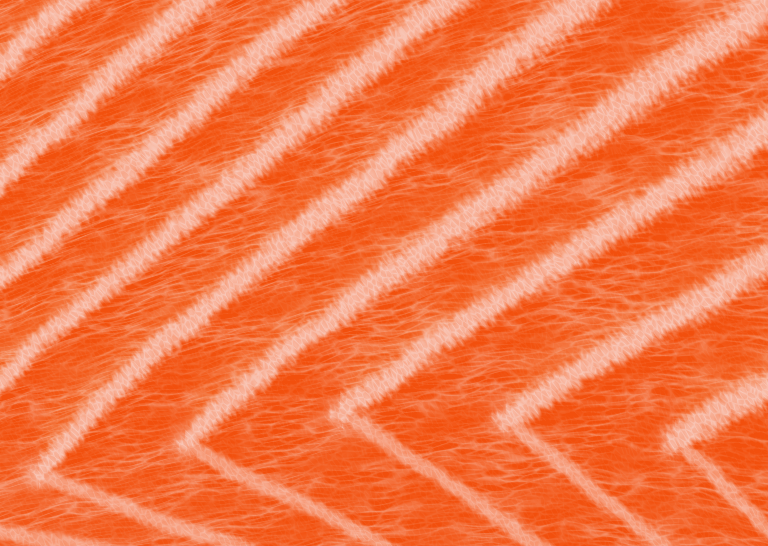
Reproduce this texture procedurally as a Shadertoy shader.

```glsl
// Orange marbled flesh: pale fatty chevrons over fine, streaky fibres.
// Each chevron is two curved arms from a tip spaced by formula; stretched
// cellular noise makes the fibres and the furry edges of the bands.

vec2 hash2(vec2 cell) {
    vec3 h = fract(cell.xyx * vec3(0.1031, 0.1030, 0.0973));
    h += dot(h, h.yzx + 33.33);
    return fract((h.xx + h.yz) * h.zy);
}

// Nearest and second nearest distance to scattered cell points.
vec2 cellular(vec2 p) {
    vec2 cell = floor(p), local = fract(p), nearest = vec2(4.0);
    for (int y = -1; y <= 1; y++) {
        for (int x = -1; x <= 1; x++) {
            vec2 o = vec2(x, y);
            float d = length(o + hash2(cell + o) - local);
            nearest.y = min(nearest.y, max(nearest.x, d));
            nearest.x = min(nearest.x, d);
        }
    }
    return nearest;
}

// Pale ridges along the cell borders.
float ridges(vec2 p) {
    vec2 c = cellular(p);
    return 1.0 - smoothstep(0.0, 0.42, c.y - c.x);
}

// x: pale band, y: soft glow above it, z: dark shade below it.
vec3 chevrons(vec2 p, float fur) {
    vec3 result = vec3(0.0);
    float width = 0.014 + 0.0075 * (p.x + p.y);
    for (int n = -4; n <= 4; n++) {
        float i = float(n), right = max(i, 0.0), late = max(i - 2.0, 0.0);
        vec2 tip = vec2(0.069 + 0.2646 * i + 0.0069 * right * right,
                        0.128 + 0.0566 * i - 0.0493 * late - 0.0146 * late * late);
        vec2 q = p - tip;
        float dx = max(q.x, 0.0);

        // Upper arm: steep near the tip, nearly straight, then lifting at the top.
        float slope = 0.76 - 0.025 * i - 0.04 * right;
        float bend = clamp(0.084 - 0.027 * i, 0.0146, 0.106);
        float decay = exp(-dx / 0.146);
        float grade = slope + bend / 0.146 * decay;
        float lift = 0.024 * smoothstep(0.55, 1.0, p.y) * smoothstep(2.0, 0.0, i);
        float rise = slope * dx + bend * (1.0 - decay) + lift;
        float side = (q.y - rise) / sqrt(1.0 + grade * grade);

        // Lower arm: straight, steeper towards the right.
        float fall = max(0.36 + 0.15 * i, 0.21);
        float lower = abs(q.y + fall * dx) / sqrt(1.0 + fall * fall);

        float tipDistance = length(q);
        float upperDistance = q.x > 0.0 ? abs(side) : tipDistance;
        float lowerDistance = q.x > 0.0 ? lower : tipDistance;
        float fuzz = (fur - 0.45) * width * 0.7;
        float upperBand = 1.0 - smoothstep(0.25 * width, 1.6 * width, upperDistance + fuzz);
        float lowerBand = 1.0 - smoothstep(0.005, 0.022, lowerDistance + 0.5 * fuzz);
        float blob = exp(-dot(q, q) / 0.0006);
        result.x = max(result.x, max(upperBand, max(0.72 * lowerBand, 0.9 * blob)));

        float inside = smoothstep(-0.01, 0.03, q.x);
        result.y = max(result.y, inside * smoothstep(-0.01, 0.01, side) * exp(-abs(side) / 0.05));
        result.z = max(result.z, inside * smoothstep(0.01, -0.02, side) * exp(-abs(side) / 0.07)
                                * smoothstep(-0.02, 0.04, q.y + fall * dx));
    }
    return result;
}

void mainImage(out vec4 fragColor, in vec2 fragCoord) {
    vec2 p = fragCoord / iResolution.y;

    // Gentle wobble shared by all the grain.
    vec2 warp = vec2(sin(p.y * 23.0 + 3.0 * sin(p.x * 9.0)),
                     sin(p.x * 27.0 + 2.0 * sin(p.y * 17.0)) + 0.5 * sin(p.x * 61.0 - p.y * 43.0));
    vec2 w = p + 0.003 * warp;

    // Fibres climb to the right, flattening towards the lower right.
    vec2 grain = vec2(w.x + 0.25 * w.y, w.y - w.x * (0.2 + 0.2 * w.y) + 0.1 * w.x * w.x);
    float coarse = ridges(grain * vec2(8.0, 58.0));
    float fine = ridges(grain * vec2(24.0, 125.0) + 17.0);
    float patches = cellular(grain * vec2(5.0, 21.0) + 5.0).x;

    // Short hairs lie steeply across the bands.
    vec2 hair = vec2(0.6 * w.x - 0.8 * w.y, 0.8 * w.x + 0.6 * w.y);
    float fur = cellular(hair * vec2(42.0, 105.0)).x;
    float nap = ridges(hair * vec2(65.0, 125.0) + 9.0);

    vec3 band = chevrons(p + 0.003 * warp.yx, fur);

    // Paleness runs from deep orange flesh to pinkish white fat.
    float broken = smoothstep(0.1, 0.65, patches);
    float flesh = 0.02 + coarse * (0.07 + 0.20 * broken) + fine * (0.09 + 0.12 * broken);
    flesh += 0.20 * band.y - 0.12 * band.z + 0.06 * (nap - 0.4);
    flesh += 0.07 * smoothstep(0.6, 0.0, p.x) * smoothstep(0.5, 0.0, p.y);
    float fat = 0.86 + 0.14 * (nap - 0.4) - 0.16 * (fur - 0.4);
    float paleness = clamp(mix(flesh, fat, band.x), 0.0, 1.0);

    vec3 color = mix(vec3(0.95, 0.31, 0.05), vec3(0.975, 0.78, 0.72), paleness);
    color.g += 0.03 * band.y * (1.0 - band.x);
    fragColor = vec4(color, 1.0);
}
```
